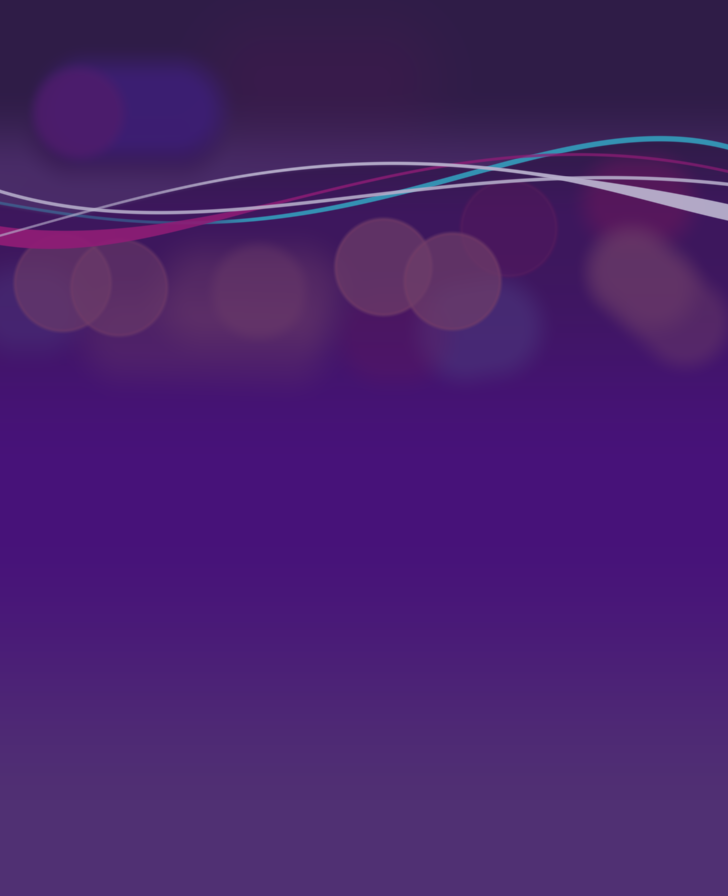
Write a WebGL 1 fragment shader that draws this background.

```glsl
precision highp float;
// Violet backdrop with soft bokeh lights and four flowing ribbons.

uniform vec2 u_resolution;

// Positions are (x, depth below the top), both in canvas heights.
const float ASPECT = 0.8125;

const vec3 NIGHT  = vec3(0.185, 0.110, 0.280);
const vec3 DUSK   = vec3(0.240, 0.090, 0.365);
const vec3 VIOLET = vec3(0.278, 0.070, 0.475);
const vec3 PLUM   = vec3(0.315, 0.190, 0.450);
const vec3 HAZE   = vec3(0.290, 0.175, 0.410);
const vec3 SHADOW = vec3(0.190, 0.075, 0.290);
const vec3 ROSE   = vec3(0.430, 0.240, 0.410);
const vec3 RIM    = vec3(0.520, 0.240, 0.400);
const vec3 WINE   = vec3(0.400, 0.090, 0.360);
const vec3 INDIGO = vec3(0.240, 0.120, 0.470);
const vec3 SLATE  = vec3(0.290, 0.200, 0.480);
const vec3 ORCHID = vec3(0.310, 0.110, 0.420);

const vec3 SILVER  = vec3(0.720, 0.690, 0.800);
const vec3 CYAN    = vec3(0.200, 0.620, 0.740);
const vec3 MAGENTA = vec3(0.560, 0.110, 0.460);

const float DISC_RADIUS = 0.055;
const float DISC_SOFT = 0.0025;
const float RIM_WIDTH = 0.0025;
const float THIN = 0.0016;

// Quartic through five evenly spaced depths: a to d, then e at the right edge.
float wave(float x, vec4 k, float e) {
    float s = 4.0 * x;
    float s1 = s - 1.0, s2 = s - 2.0, s3 = s - 3.0, s4 = s - 4.0;
    return k.x * s1 * s2 * s3 * s4 / 24.0
         - k.y * s * s2 * s3 * s4 / 6.0
         + k.z * s * s1 * s3 * s4 / 4.0
         - k.w * s * s1 * s2 * s4 / 6.0
         + e * s * s1 * s2 * s3 / 24.0;
}

// Coverage of a ribbon whose centre lies at the given depth.
float ribbon(float depth, float centre, float halfWidth) {
    float edge = 1.0 / u_resolution.y;
    return 1.0 - smoothstep(halfWidth - edge, halfWidth + edge, abs(depth - centre));
}

// Soft capsule from a to b.
float glow(vec2 p, vec2 a, vec2 b, float radius, float soft) {
    vec2 axis = b - a;
    float t = clamp(dot(p - a, axis) / max(dot(axis, axis), 1e-5), 0.0, 1.0);
    float d = length(p - a - axis * t);
    return 1.0 - smoothstep(radius - soft, radius + soft, d);
}

// Translucent disc with a faint bright rim.
vec3 bokeh(vec3 base, vec2 p, vec2 centre, vec3 tint, float opacity) {
    float d = length(p - centre) - DISC_RADIUS;
    float fill = 1.0 - smoothstep(-DISC_SOFT, DISC_SOFT, d);
    float rim = 1.0 - smoothstep(0.0, RIM_WIDTH, abs(d + RIM_WIDTH));
    base = mix(base, tint, fill * opacity);
    return mix(base, RIM, rim * opacity * 0.25);
}

void main() {
    vec2 uv = gl_FragCoord.xy / u_resolution;
    float depth = 1.0 - uv.y;
    vec2 p = vec2(uv.x * ASPECT, depth);

    // Ribbon centre lines
    float lowSilver  = wave(uv.x, vec4(0.2135, 0.2370, 0.2188, 0.1999), 0.2057);
    float highSilver = wave(uv.x, vec4(0.2630, 0.2096, 0.1829, 0.1960), 0.2370);
    float cyan       = wave(uv.x, vec4(0.2266, 0.2487, 0.2246, 0.1719), 0.1641);
    float magenta    = wave(uv.x, vec4(0.2630, 0.2513, 0.2031, 0.1732), 0.1914);

    // Vertical gradient, with haze resting on the ribbons
    vec3 color = mix(NIGHT, DUSK, smoothstep(0.14, 0.25, depth));
    color = mix(color, VIOLET, smoothstep(0.27, 0.53, depth));
    color = mix(color, PLUM, smoothstep(0.58, 0.93, depth));
    float ridge = min(cyan, highSilver);
    float haze = smoothstep(0.10, 0.20, depth) * (1.0 - smoothstep(ridge - 0.002, ridge + 0.006, depth));
    color = mix(color, HAZE, haze * mix(0.95, 0.75, uv.x));

    // Upper lights
    color = mix(color, WINE, 0.16 * glow(p, vec2(0.30, 0.09), vec2(0.42, 0.09), 0.06, 0.06));
    color = mix(color, SHADOW, 0.75 * glow(p, vec2(0.08, 0.152), vec2(0.20, 0.152), 0.036, 0.028));
    color = mix(color, INDIGO, 0.85 * glow(p, vec2(0.10, 0.122), vec2(0.195, 0.122), 0.052, 0.022));
    color = mix(color, ORCHID, 0.80 * glow(p, vec2(0.088, 0.126), vec2(0.088, 0.126), 0.050, 0.010));

    // Blurred lower lights
    color = mix(color, SLATE, 0.50 * glow(p, vec2(0.02, 0.345), vec2(0.045, 0.345), 0.045, 0.025));
    color = mix(color, SLATE, 0.65 * glow(p, vec2(0.52, 0.370), vec2(0.55, 0.365), 0.053, 0.020));
    color = mix(color, WINE, 0.28 * glow(p, vec2(0.43, 0.375), vec2(0.45, 0.375), 0.050, 0.020));
    color = mix(color, ROSE, 0.30 * glow(p, vec2(0.14, 0.375), vec2(0.32, 0.380), 0.045, 0.030));
    color = mix(color, ROSE, 0.45 * glow(p, vec2(0.23, 0.330), vec2(0.33, 0.330), 0.050, 0.032));
    color = mix(color, ROSE, 0.40 * glow(p, vec2(0.289, 0.325), vec2(0.289, 0.325), 0.052, 0.010));
    color = mix(color, WINE, 0.60 * glow(p, vec2(0.700, 0.225), vec2(0.725, 0.225), 0.048, 0.020));
    color = mix(color, ROSE, 0.45 * glow(p, vec2(0.705, 0.306), vec2(0.765, 0.360), 0.048, 0.016));
    color = mix(color, ROSE, 0.50 * glow(p, vec2(0.705, 0.300), vec2(0.730, 0.320), 0.045, 0.020));

    // Crisp bokeh discs
    color = bokeh(color, p, vec2(0.070, 0.316), ROSE, 0.60);
    color = bokeh(color, p, vec2(0.133, 0.321), ROSE, 0.55);
    color = bokeh(color, p, vec2(0.568, 0.255), WINE, 0.30);
    color = bokeh(color, p, vec2(0.428, 0.298), ROSE, 0.70);
    color = bokeh(color, p, vec2(0.505, 0.314), ROSE, 0.70);

    // Ribbons, widening toward one end
    float magentaWidth = mix(0.0105, THIN, smoothstep(0.03, 0.42, uv.x));
    float silverWidth = mix(0.0013, 0.0022, uv.x) + 0.007 * smoothstep(0.72, 1.0, uv.x);
    float cyanWidth = mix(THIN, 0.0030, smoothstep(0.2, 0.6, uv.x));
    color = mix(color, CYAN, ribbon(depth, cyan, cyanWidth) * mix(0.40, 0.90, smoothstep(0.24, 0.36, uv.x)));
    color = mix(color, MAGENTA, ribbon(depth, magenta, magentaWidth) * mix(0.95, 0.70, uv.x));
    color = mix(color, SILVER, 0.88 * ribbon(depth, lowSilver, 0.0019));
    color = mix(color, SILVER, ribbon(depth, highSilver, silverWidth) * mix(0.65, 0.95, smoothstep(0.1, 0.4, uv.x)));

    gl_FragColor = vec4(color, 1.0);
}
```
